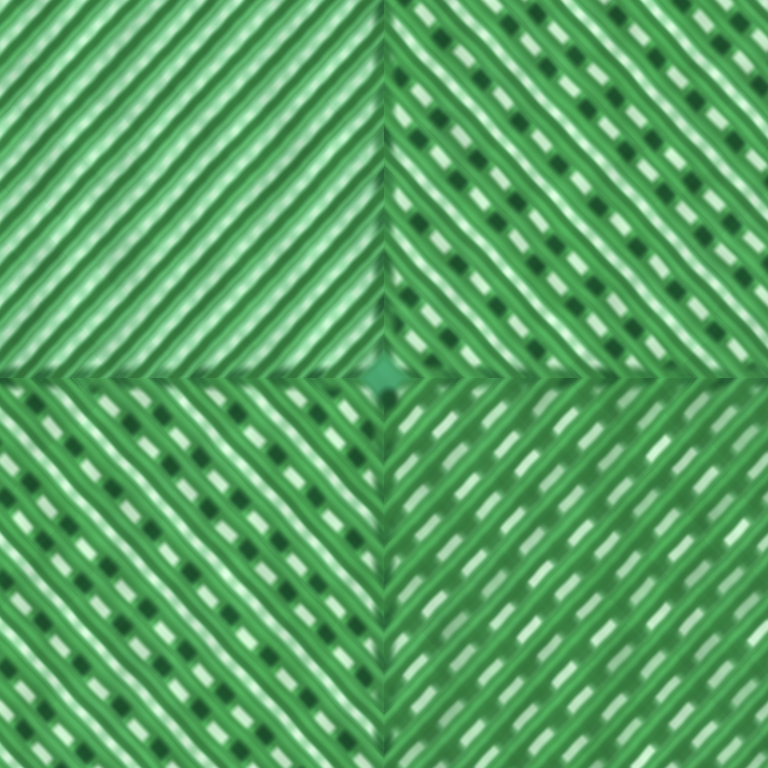
This pattern is drawn by a three.js fragment shader. Its source:

```glsl
// Concentric green woven diamonds with glossy, beaded and dashed slots.
varying vec2 vUv;

const float TAU = 6.28319;
const vec2 CENTER = vec2(0.5, 0.508);
const vec2 RING_STEP = vec2(0.0508, 0.0547);

const vec3 RIDGE = vec3(0.30, 0.66, 0.34);
const vec3 COOL = vec3(0.42, 0.74, 0.50);
const vec3 SHADE = vec3(0.20, 0.46, 0.23);
const vec3 HOLE = vec3(0.10, 0.29, 0.16);
const vec3 SHEEN = vec3(0.56, 0.84, 0.64);
const vec3 GLINT = vec3(0.82, 0.95, 0.83);

float hash(vec2 p) {
  return fract(sin(dot(p, vec2(41.3, 289.1))) * 4375.5);
}

// Smooth cyclic band around a phase in 0..1.
float band(float phase, float middle, float halfWidth) {
  float offset = abs(fract(phase - middle + 0.5) - 0.5);
  return 1.0 - smoothstep(halfWidth * 0.25, halfWidth, offset);
}

// Layered sines for uneven dye and light.
float mottle(vec2 p) {
  return 0.5 * sin(p.x * 1.3 + sin(p.y * 0.9)) +
         0.3 * sin(p.y * 2.7 - p.x * 1.9) +
         0.2 * sin(p.x * 5.1 + p.y * 4.3);
}

// Long polished stripes with a continuous shadow below.
vec3 glossyStripe(vec3 color, float depth, float along, float gate) {
  color = mix(color, SHADE, 0.95 * band(depth, 0.40, 0.27));
  color = mix(color, SHEEN, 0.85 * gate * band(depth, 0.76, 0.34));
  float streak = 0.5 + 0.25 * sin(TAU * along * 2.7);
  return mix(color, GLINT, streak * gate * band(depth, 0.72, 0.19));
}

// Thin row of closely spaced bright beads.
vec3 beadedRow(vec3 color, float depth, float along, float gate) {
  color = mix(color, SHADE, 0.75 * band(depth, 0.42, 0.25));
  color = mix(color, SHEEN, 0.6 * gate * band(depth, 0.72, 0.30));
  float bead = 0.72 + 0.28 * sin(TAU * along * 2.7);
  return mix(color, GLINT, bead * gate * band(depth, 0.70, 0.22));
}

// Alternating holes and bright stitches in a slot.
vec3 stitchedRow(vec3 color, float depth, float along, float gate) {
  float wave = sin(TAU * along);
  color = mix(color, SHADE, 0.55 * band(depth, 0.48, 0.34));
  float hole = smoothstep(0.15, 0.9, -wave);
  color = mix(color, HOLE, 0.9 * hole * gate * band(depth, 0.60, 0.40));
  float stitch = smoothstep(-0.1, 0.7, wave);
  return mix(color, GLINT, 0.9 * stitch * gate * band(depth, 0.70, 0.29));
}

// Longer pale dashes over a muted slot.
vec3 dashedRow(vec3 color, float depth, float along, float gate, float wear) {
  float wave = sin(TAU * along);
  color = mix(color, SHADE, 0.8 * band(depth, 0.45, 0.30));
  color = mix(color, vec3(0.40, 0.62, 0.44), 0.5 * gate * band(depth, 0.74, 0.28));
  float gap = smoothstep(0.2, 0.9, -wave);
  color = mix(color, SHADE, 0.8 * gap * band(depth, 0.68, 0.34));
  float dash = smoothstep(-0.4, 0.25, wave) * mix(0.45, 0.9, wear);
  return mix(color, GLINT, dash * gate * band(depth, 0.70, 0.25));
}

void main() {
  vec2 q = (vUv - CENTER) / RING_STEP;
  float wobble = 0.045 * mottle(q * 1.4);
  float depth = abs(q.x) + abs(q.y) + wobble;
  float ring = floor(depth);
  float seam = min(abs(q.x), abs(q.y));
  float gate = smoothstep(0.08, 0.40, seam);

  // Each ring shifts its stitches a little.
  vec2 side = step(vec2(0.0), q);
  float seed = hash(vec2(ring, side.x + 2.0 * side.y));
  float along = (abs(q.x) - abs(q.y)) * 0.5 + seed * 0.6;
  float wear = hash(vec2(ring + 7.0, floor(along + 0.25)));

  // Cooler reflected light falls on the upper left.
  float glossy = (1.0 - side.x) * side.y;
  float cool = 0.12 + 0.38 * glossy + 0.15 * mottle(q * 0.6);
  vec3 color = mix(RIDGE, COOL, clamp(cool, 0.0, 1.0));
  color = mix(color, SHADE, 0.3 * band(depth, 0.98, 0.14));

  // Slot styles differ by quadrant and ring.
  float cycle = mod(ring, 5.0);
  bool stitched = cycle > 0.5 && abs(cycle - 3.0) > 0.5;
  if (glossy > 0.5) {
    color = glossyStripe(color, depth, along, gate);
  } else if (side.x > 0.5 && side.y < 0.5) {
    color = dashedRow(color, depth, along, gate, wear);
  } else if (stitched) {
    color = stitchedRow(color, depth, along, gate);
  } else {
    color = beadedRow(color, depth, along, gate);
  }

  // Pockets where ridges fold over the two axes.
  float pocket = (1.0 - smoothstep(0.05, 0.38, seam)) * band(depth, 0.82, 0.32);
  color = mix(color, HOLE, pocket * (0.3 + 0.5 * seed));

  // Small central knot and its shadow.
  float knot = 1.0 - smoothstep(0.35, 0.85, depth);
  color = mix(color, vec3(0.30, 0.67, 0.45), knot);
  float knotShadow = 1.0 - smoothstep(0.1, 0.38, length(q - vec2(0.12, -0.50)));
  color = mix(color, HOLE, 0.85 * knotShadow);

  color *= 1.0 + 0.05 * mottle(q * 2.3) + 0.06 * (wear - 0.5);
  gl_FragColor = vec4(color, 1.0);
}
```
